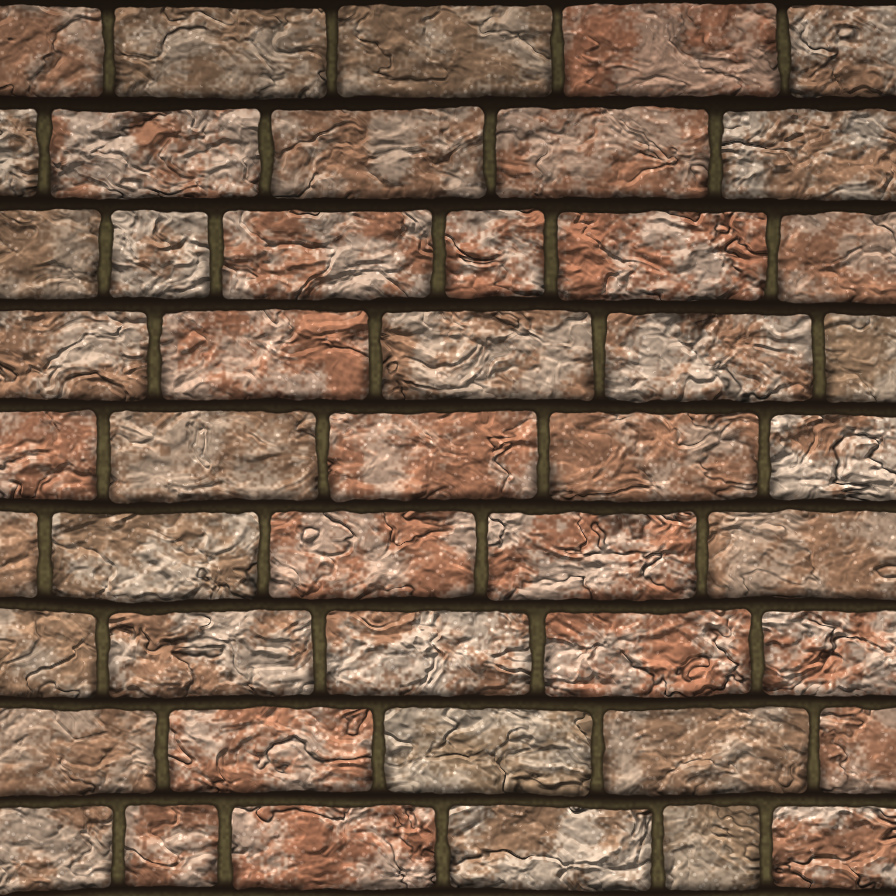
Reproduce this texture procedurally as a WebGL 2 fragment shader.

```glsl
#version 300 es
precision highp float;
// Weathered brick wall: nine courses of rough bricks in shadowed olive mortar.
// Each course has an offset and a bit mask of joints on a half-brick grid;
// folded and cellular noise give the relief, which is lit from above.

uniform vec2 u_resolution;
out vec4 fragColor;

#define HALF_GAP 0.0066
#define CORNER 0.008
#define RAGGED 0.007
#define RELIEF_SCALE vec2(15.0, 22.0)
#define RELIEF_LIGHT 0.022
#define BLOOM 0.75
#define RED_CLAY vec3(0.60, 0.40, 0.30)
#define BROWN_CLAY vec3(0.51, 0.42, 0.33)
#define PALE_SALT vec3(0.73, 0.67, 0.60)
#define OLIVE vec3(0.36, 0.32, 0.21)
#define SHADOW vec3(0.11, 0.08, 0.06)

// First joint of each course, top to bottom, and its joints as bits.
const float courseStart[9] = float[9](
    0.120, 0.048, 0.117, 0.173, 0.115, 0.049, 0.113, 0.182, 0.132);
const int courseJoints[9] = int[9](
    0x555, 0x555, 0x56D, 0x555, 0x555, 0x555, 0x555, 0x555, 0x5AD);

float hash(vec2 p) {
    vec3 q = fract(p.xyx * 0.1031);
    q += dot(q, q.yzx + 33.33);
    return fract((q.x + q.y) * q.z);
}

float noise(vec2 p) {
    vec2 i = floor(p), f = fract(p);
    f = f * f * (3.0 - 2.0 * f);
    vec2 e = vec2(1.0, 0.0);
    return mix(mix(hash(i), hash(i + e), f.x),
               mix(hash(i + e.yx), hash(i + 1.0), f.x), f.y);
}

float fbm(vec2 p) {
    float sum = 0.0, amp = 0.533;
    for (int i = 0; i < 4; i++) {
        sum += amp * noise(p);
        p = mat2(1.6, 1.2, -1.2, 1.6) * p + 5.7;
        amp *= 0.5;
    }
    return sum;
}

// Distance to the nearest scattered point.
float cellular(vec2 p) {
    vec2 i = floor(p);
    float nearest = 8.0;
    for (int y = -1; y <= 1; y++)
        for (int x = -1; x <= 1; x++) {
            vec2 c = i + vec2(x, y);
            vec2 d = c + vec2(hash(c), hash(c + 41.3)) - p;
            nearest = min(nearest, dot(d, d));
        }
    return sqrt(nearest);
}

// Warped surface: x is its height, y the distance from a crease.
vec2 relief(vec2 p) {
    vec2 q = p * RELIEF_SCALE;
    q += 1.5 * vec2(fbm(q), fbm(q + 7.3));
    float fold = abs(2.0 * fbm(q * 0.9 + 3.0) - 1.0);
    float height = 0.65 * fbm(q * 1.3) + 0.9 * min(fold, 0.16) - 0.16 * cellular(q * 2.2);
    return vec2(height, fold);
}

float roundBox(vec2 p, vec2 b, float r) {
    vec2 d = abs(p) - b + r;
    return length(max(d, 0.0)) + min(max(d.x, d.y), 0.0) - r;
}

void main() {
    vec2 p = gl_FragCoord.xy / u_resolution;
    float pixel = 1.0 / min(u_resolution.x, u_resolution.y);
    float grain = noise(p * 260.0);

    // Course: rows grow slightly shorter towards the bottom.
    float down = 1.0 - p.y;
    float k = 8.6 * down + 0.4 * down * down + 0.07 * (noise(p * vec2(7.0, 3.0)) - 0.5);
    int row = clamp(int(floor(k)), 0, 8);
    float f = k - float(row);
    float rowHeight = 1.0 / (8.6 + 0.8 * down);

    // Nearest joints to the left and right.
    float unit = 0.1255 - 0.0006 * float(row);
    float x = p.x + 0.005 * (noise(p * vec2(9.0, 12.0)) - 0.5);
    float s = (x - courseStart[row]) / unit + 2.0;
    int left = int(floor(s)), right = left + 1;
    for (int i = 0; i < 2; i++) {
        if (((courseJoints[row] >> left) & 1) == 0) left--;
        if (((courseJoints[row] >> right) & 1) == 0) right++;
    }
    vec2 id = vec2(float(left), float(row) * 13.0);
    float tone = hash(id + 3.0), age = hash(id + 57.0);

    // Brick outline, slightly tilted and chipped.
    vec2 q = vec2((s - 0.5 * float(left + right)) * unit, (0.5 - f) * rowHeight);
    q.y += q.x * 0.03 * (tone - 0.5);
    vec2 size = 0.5 * vec2(float(right - left) * unit, rowHeight) - HALF_GAP;
    float d = roundBox(q, size - 0.0015 * age, CORNER) + RAGGED * (fbm(p * 42.0) - 0.5);

    // Brick face: clay, pale bloom, specks and creases.
    vec2 place = p + id * 0.37;
    vec2 face = relief(place);
    float slope = face.x - relief(place + vec2(-0.001, 0.003)).x;
    float rough = mix(0.5, 1.1, age);
    vec3 clay = mix(RED_CLAY, BROWN_CLAY, tone) * mix(0.82, 1.16, fbm(place * 30.0));
    float salt = smoothstep(0.36, 0.66, fbm(place * 24.0 + 11.0) + 0.25 * (grain - 0.5));
    clay = mix(clay, PALE_SALT, salt * BLOOM * mix(0.6, 1.0, age));
    float speck = 1.0 - smoothstep(0.08, 0.22, cellular(place * 75.0));
    clay += 0.13 * speck * step(0.5, noise(place * 38.0));
    float crease = 1.0 - smoothstep(0.0, 0.07, face.y);
    clay *= 1.0 - 0.5 * rough * crease * smoothstep(0.35, 0.65, noise(place * 19.0));
    clay *= 1.0 + clamp(slope * rough * RELIEF_LIGHT / 0.003, -0.5, 0.35);
    float rim = mix(0.42, 0.95, smoothstep(-1.0, 0.9, q.y / size.y));
    clay *= mix(rim, 1.0, smoothstep(0.0, -0.014, d)) * (0.9 + 0.2 * grain);

    // Mortar: dark beneath each course, lighter in upright joints.
    float g = f > 0.5 ? f - 1.0 : f;
    float bed = mix(0.08, 0.75, down) * smoothstep(-0.06, 0.06, g);
    float lit = mix(bed, 0.9, smoothstep(0.06, 0.2, abs(g)));
    lit *= mix(0.35, 1.0, smoothstep(0.0, 0.005, d)) * (0.75 + 0.4 * grain);
    vec3 mortar = mix(SHADOW, OLIVE, lit);

    vec3 color = mix(clay, mortar, smoothstep(-pixel, pixel, d));
    color *= mix(1.04, 0.86, smoothstep(0.45, 1.0, p.y));
    fragColor = vec4(clamp(color, 0.0, 1.0), 1.0);
}
```
